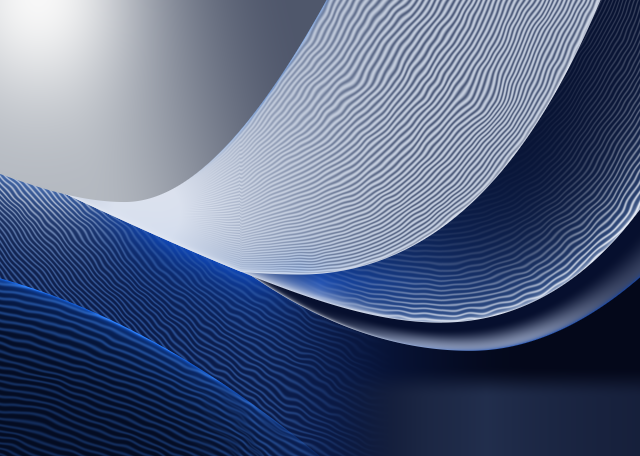
A Shadertoy shader for this background:

```glsl
// Sweeping ribbed ribbons in white and blue over a grey glow and a dark floor.
#define ASPECT 0.711
#define RIBBON_RIBS 46.0
#define WING_PITCH 0.0085
#define BODY_PITCH 0.0105
#define FRONT_PITCH 0.0115
#define WARP 1.5
#define NAVY vec3(0.03, 0.07, 0.19)
#define BLUE vec3(0.06, 0.28, 0.72)
#define SKY vec3(0.42, 0.62, 0.92)
#define PALE vec3(0.90, 0.92, 0.96)
#define STEEL vec3(0.33, 0.40, 0.55)

const int CREST = 0, RIBBON = 1, WING = 2, KEEL = 3, FRONT = 4;

float hash(vec2 p) {
    vec3 q = fract(vec3(p.xyx) * 0.1031);
    q += dot(q, q.yzx + 33.33);
    return fract((q.x + q.y) * q.z);
}

float noise(vec2 p) {
    vec2 i = floor(p), f = fract(p);
    f = f * f * (3.0 - 2.0 * f);
    vec2 e = vec2(0.0, 1.0);
    return mix(mix(hash(i), hash(i + e.yx), f.x),
               mix(hash(i + e.xy), hash(i + e.yy), f.x), f.y);
}

// Height of each sweeping edge above the base line
float height(int id, float x) {
    float d;
    if (id == CREST) {
        d = x - 0.195;
        return 0.396 + d * d * (d > 0.0 ? 3.8 - 2.0 * d : 1.6 + 2.3 * d);
    }
    if (id == KEEL) {
        d = x - 0.735;
        return 0.164 + d * d * (d > 0.0 ? 1.63 : 1.0);
    }
    if (id == FRONT) return 0.277 - 0.28 * x - 0.55 * x * x;
    d = x - 0.69;
    float wing = 0.208 + (d > 0.0 ? d * d * (1.5 + 3.5 * d * d)
                                  : sqrt(0.0132 + 0.25 * d * d) - 0.115);
    if (id == WING) return wing;
    d = x - 0.47;
    return max(wing, 0.283 + d * d * (d > 0.0 ? 1.38 + 2.6 * d * d : 0.5));
}

// Approximate signed distance, positive above the edge
float edge(int id, vec2 p) {
    float e = 0.002;
    float slope = (height(id, p.x + e) - height(id, p.x - e)) / (2.0 * e);
    return (p.y - height(id, p.x)) * inversesqrt(1.0 + slope * slope);
}

float cover(float d) {
    return clamp(0.5 + d * iResolution.x, 0.0, 1.0);
}

float glow(float d, float size) {
    return exp(-abs(d) / size);
}

// Ribs that fade to their mean when too fine for the canvas
float ribs(float c) {
    float detail = 1.0 - smoothstep(0.35, 0.8, fwidth(c));
    return 0.5 + 0.5 * detail * cos(6.28318 * c);
}

void mainImage(out vec4 fragColor, in vec2 fragCoord) {
    vec2 p = fragCoord / iResolution.xy * vec2(1.0, ASPECT);
    float crest = edge(CREST, p), ribbon = edge(RIBBON, p);
    float wing = edge(WING, p), keel = edge(KEEL, p), front = edge(FRONT, p);
    float warp = WARP * (noise(p * 14.0) + 0.35 * noise(p * 45.0));

    // Dark hall and dim floor
    vec3 color = mix(vec3(0.015, 0.03, 0.10), vec3(0.04, 0.11, 0.30), 1.0 - smoothstep(0.4, 0.85, p.x));
    float floorMask = (1.0 - smoothstep(0.09, 0.14, p.y)) * smoothstep(0.48, 0.68, p.x);
    color = mix(color, mix(vec3(0.06, 0.09, 0.19), vec3(0.13, 0.18, 0.30), glow(p.x - 0.76, 0.25)), floorMask);

    // Left body, lit along its ridge
    float fade = 1.0 - smoothstep(0.38, 0.62, p.x);
    float lit = smoothstep(0.05, 0.28, p.x) * (1.0 - smoothstep(0.36, 0.56, p.x));
    vec3 body = mix(vec3(0.04, 0.10, 0.27), BLUE, glow(wing, 0.045) * lit);
    float haze = glow(crest, 0.055) * (1.0 - smoothstep(0.05, 0.28, p.x));
    body = mix(body, SKY, 0.6 * haze);
    float rib = ribs((p.y + 1.3 * p.x - 0.8 * p.x * p.x) / BODY_PITCH + 1.4 * warp);
    vec3 thread = mix(vec3(0.22, 0.40, 0.70), PALE, clamp(haze * 1.6, 0.0, 1.0));
    body = mix(body, thread, rib * rib * (0.65 - 0.35 * lit * glow(wing, 0.03)));
    color = mix(color, body, fade);

    // Front fold
    rib = ribs((p.y - 0.8 * height(FRONT, p.x)) / FRONT_PITCH + 0.7 * warp);
    vec3 fold = mix(vec3(0.015, 0.045, 0.13), BLUE, 0.55 * glow(front, 0.035));
    fold = mix(fold, vec3(0.16, 0.36, 0.68), rib * rib * (0.35 + 0.5 * glow(front, 0.08)));
    fold += vec3(0.05, 0.25, 0.5) * glow(front, 0.003);
    color = mix(color, fold, cover(-front) * (1.0 - smoothstep(0.25, 0.58, p.x)));

    // Smooth keel with a grey sheen
    float across = keel / max(keel - wing, 0.001);
    float sheen = (1.0 - smoothstep(0.05, 0.75, across)) * smoothstep(0.48, 0.68, p.x);
    vec3 strip = mix(vec3(0.025, 0.06, 0.18), vec3(0.52, 0.57, 0.69), sheen * (1.0 - 0.6 * smoothstep(0.8, 1.0, p.x)));
    strip = mix(strip, mix(PALE, BLUE, smoothstep(0.5, 0.85, p.x)), 0.85 * glow(keel, 0.0025));
    color = mix(color, strip, cover(keel));

    // Blue wing with bright ribs near its lower edge
    vec3 veil = mix(NAVY, BLUE, 0.9 * glow(p.x - 0.5, 0.2) * glow(p.y - 0.27, 0.14));
    float shine = glow(wing, 0.055) * smoothstep(0.45, 0.68, p.x);
    veil = mix(veil, SKY, 0.45 * shine);
    rib = ribs(wing / WING_PITCH + warp);
    veil = mix(veil, PALE, rib * rib * (0.85 * shine + 0.18 * smoothstep(0.8, 1.0, p.x)));
    veil = mix(veil, PALE, 0.9 * glow(wing, mix(0.014, 0.004, smoothstep(0.45, 0.65, p.x))));
    color = mix(color, veil, cover(wing));

    // Pale ribbon with a swirl in its ribs
    float span = ribbon / max(ribbon - crest, 0.001);
    vec2 swirl = p - vec2(0.77, 0.55);
    rib = ribs(span * RIBBON_RIBS + warp + 2.5 * exp(-dot(swirl, swirl) / 0.002));
    float bright = glow(length(p - vec2(0.23, 0.38)), 0.2);
    vec3 silk = mix(vec3(0.62, 0.67, 0.76), PALE, min(1.3 * bright, 1.0));
    silk = mix(silk, SKY, 0.6 * glow(ribbon, 0.035) * glow(p.x - 0.47, 0.11));
    float relief = smoothstep(0.24, 0.7, p.x);
    silk = mix(silk, mix(STEEL, NAVY, 0.5 * relief), (1.0 - rib) * (0.12 + 0.6 * relief));
    silk = mix(silk, PALE, rib * 0.45 * relief);
    silk = mix(silk, PALE, 0.85 * glow(ribbon, 0.004));
    silk = mix(silk, SKY, 0.7 * glow(crest, 0.0025) * smoothstep(0.28, 0.42, p.x));
    color = mix(color, silk, cover(ribbon));

    // Grey backdrop with a light in the corner
    float corner = length((p - vec2(0.06, 0.72)) * vec2(1.0, 0.8));
    vec3 backdrop = mix(vec3(0.70, 0.72, 0.75), vec3(0.31, 0.34, 0.42), smoothstep(0.1, 0.5, p.x + 0.25 * (p.y - 0.55)));
    backdrop = mix(backdrop, vec3(0.97), exp(-corner * corner / 0.018));
    color = mix(color, backdrop, cover(crest));

    fragColor = vec4(color, 1.0);
}
```
